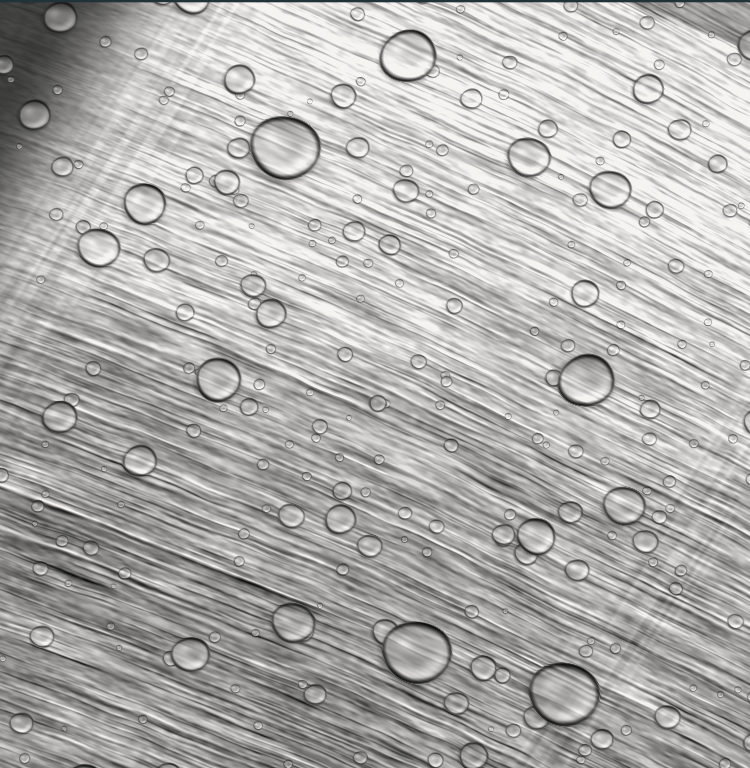
A WebGL 1 fragment shader for this texture:

```glsl
precision highp float;
// Water drops of many sizes resting on a grey, finely grooved leaf.
uniform vec2 u_resolution;

float hash(vec2 p) {
  vec3 q = fract(p.xyx * vec3(0.1031, 0.1030, 0.0973));
  q += dot(q, q.yzx + 33.33);
  return fract((q.x + q.y) * q.z);
}

float noise(vec2 p) {
  vec2 cell = floor(p), f = fract(p);
  f = f * f * (3.0 - 2.0 * f);
  return mix(mix(hash(cell), hash(cell + vec2(1.0, 0.0)), f.x),
             mix(hash(cell + vec2(0.0, 1.0)), hash(cell + 1.0), f.x), f.y);
}

// One groove: smooth variation along its length, shifted at random per row.
float groove(float along, float row) {
  along += 17.0 * hash(vec2(row, 5.3));
  float f = fract(along);
  return mix(hash(vec2(floor(along), row)), hash(vec2(floor(along) + 1.0, row)),
             f * f * (3.0 - 2.0 * f));
}

// Long streaks, centred on zero.
float streaks(float along, float across) {
  float row = floor(across), f = fract(across);
  return mix(groove(along, row), groove(along, row + 1.0), f * f * (3.0 - 2.0 * f)) - 0.5;
}

// Broken thin creases: a dark line with a lit lip above it.
float creases(float along, float across) {
  float row = floor(across);
  float depth = smoothstep(0.35, 0.9, groove(along, row));
  float d = fract(across) - 0.22 - 0.3 * groove(along * 0.8, row + 300.0);
  return depth * (0.65 * exp(-pow((d - 0.27) / 0.13, 2.0)) - exp(-pow(d / 0.13, 2.0)));
}

float leaf(vec2 p) {
  // Curved groove coordinates with a slight fibrous wobble
  float across = p.y + 0.36 * p.x + 0.09 * p.x * p.x + 3.0
               + 0.008 * noise(p * 4.0) + 0.003 * noise(p * 22.0);
  float along = p.x - 0.42 * p.y + 3.0;

  // Broad light, dim at the lower left, with soft bands
  float tone = 0.53 + 0.32 * smoothstep(0.0, 1.0, p.y + 0.35 * (p.x - 0.4));
  tone += 0.1 * streaks(along * 1.5, across * 9.0);

  // Fine grooves and sharp creases
  float relief = 0.08 * streaks(along * 4.0, across * 38.0)
               + 0.26 * streaks(along * 7.0, across * 95.0)
               + 0.40 * streaks(along * 13.0, across * 180.0)
               + 0.42 * streaks(along * 26.0, across * 290.0);
  float lines = 0.21 * creases(along * 5.0, across * 52.0)
              + 0.21 * creases(along * 7.0, across * 79.0 + 30.0)
              + 0.17 * creases(along * 10.0, across * 118.0 + 70.0);
  float fold = dot(p - vec2(0.0, 0.55), vec2(0.85, -0.53));
  float grooved = mix(0.35, 1.0, smoothstep(-0.08, 0.12, fold));
  tone += grooved * (0.62 * relief + lines + 0.045);

  // Faint cross veins beside the fold and at the lower right
  float veinBand = exp(-pow(fold / 0.07, 2.0)) + exp(-pow((fold - 0.89) / 0.06, 2.0));
  tone += 0.14 * veinBand * streaks(dot(p, vec2(0.53, 0.85)) * 6.0 + 2.0, fold * 190.0 + 60.0);

  // Short grit along the grooves
  tone += 0.15 * (noise(vec2(along * 95.0, across * 310.0)) - 0.5);

  // Shaded corner behind the fold, and the far edge at the upper right
  tone *= mix(0.3, 1.0, smoothstep(-0.17, -0.01, fold));
  float edge = p.y - 1.0 + 0.4 * (p.x - 0.8);
  tone *= 1.0 - 0.35 * smoothstep(0.0, 0.012, edge);
  return tone + 0.12 * exp(-pow((edge + 0.005) / 0.005, 2.0));
}

void main() {
  vec2 p = gl_FragCoord.xy / u_resolution.y;
  vec2 lens = p;
  float glass = 0.0, glow = 0.0, dim = 1.0, size = 0.028;

  // Drops: one rotated grid per size, small to large
  for (int i = 0; i < 5; i++) {
    float layer = float(i);
    float turn = 0.45 + 0.8 * layer;
    mat2 spin = mat2(cos(turn), -sin(turn), sin(turn), cos(turn));
    vec2 grid = spin * p / size + 20.0;
    vec2 cell = floor(grid);
    vec2 seed = cell + 71.0 * layer;
    vec2 middle = cell + 0.3 + 0.4 * vec2(hash(seed + 3.1), hash(seed + 8.7));
    vec2 offset = (grid - middle) * spin * size;
    vec2 centre = p - offset;
    float pick = hash(seed + 15.2);
    float radius = size * mix(0.11, 0.22, pick);

    // Large drops gather along the falling diagonal
    float stray = smoothstep(0.18, 0.42, abs(dot(centre, vec2(0.68, 0.73)) - 0.71));
    float chance = (0.05 + 0.12 * layer) * (1.25 - 0.23 * layer * stray);
    float present = step(hash(seed + 27.9), chance);

    // Slightly flattened, uneven outline
    vec2 q = offset / radius * vec2(0.98, 1.05);
    float angle = atan(q.y, q.x + 0.00001);
    float dist = length(q) * (1.0 + 0.03 * sin(2.0 * angle + 6.0 * pick)
                                  + 0.02 * cos(3.0 * angle + 9.0 * pick));
    float blur = 1.0 / (512.0 * radius);
    float mask = present * (1.0 - smoothstep(1.0 - blur, 1.0 + blur, dist));
    vec2 outward = q / max(length(q), 0.001);

    // Dark rim, bright lower crescent, shaded top and a small highlight
    float side = abs(dot(outward, vec2(0.45, 0.89)));
    float rim = smoothstep(0.88 - 0.11 * side, 0.98, dist) * (0.45 + 0.45 * side);
    rim *= 0.55 + 0.11 * layer;
    float crescent = smoothstep(0.3, 0.72, dist) * (1.0 - smoothstep(0.72, 0.95, dist))
                   * max(dot(outward, vec2(0.4, -0.92)), 0.0);
    float spark = exp(-10.0 * dot(q - vec2(-0.35, 0.3), q - vec2(-0.35, 0.3)));
    float light = 0.2 * crescent + 0.12 * spark - 0.2 * smoothstep(0.25, 0.95, q.y);
    float shadow = present * 0.25 * (1.0 - smoothstep(0.9, 1.2, length(q + vec2(0.06, 0.08))));

    lens = mix(lens, centre + 0.75 * offset, mask);
    glass = mix(glass, 1.0, mask);
    glow = mix(glow, light, mask);
    dim = mix(dim * (1.0 - shadow), 1.0 - rim, mask);
    size *= 1.65;
  }

  float tone = mix(leaf(lens), 0.74, 0.4 * glass) + glow;
  tone = clamp(tone * dim, 0.07, 0.96);
  vec3 color = tone * vec3(1.0, 0.995, 0.985);
  color = mix(color, vec3(0.13, 0.2, 0.22), smoothstep(0.996, 0.998, p.y));
  gl_FragColor = vec4(color, 1.0);
}
```
